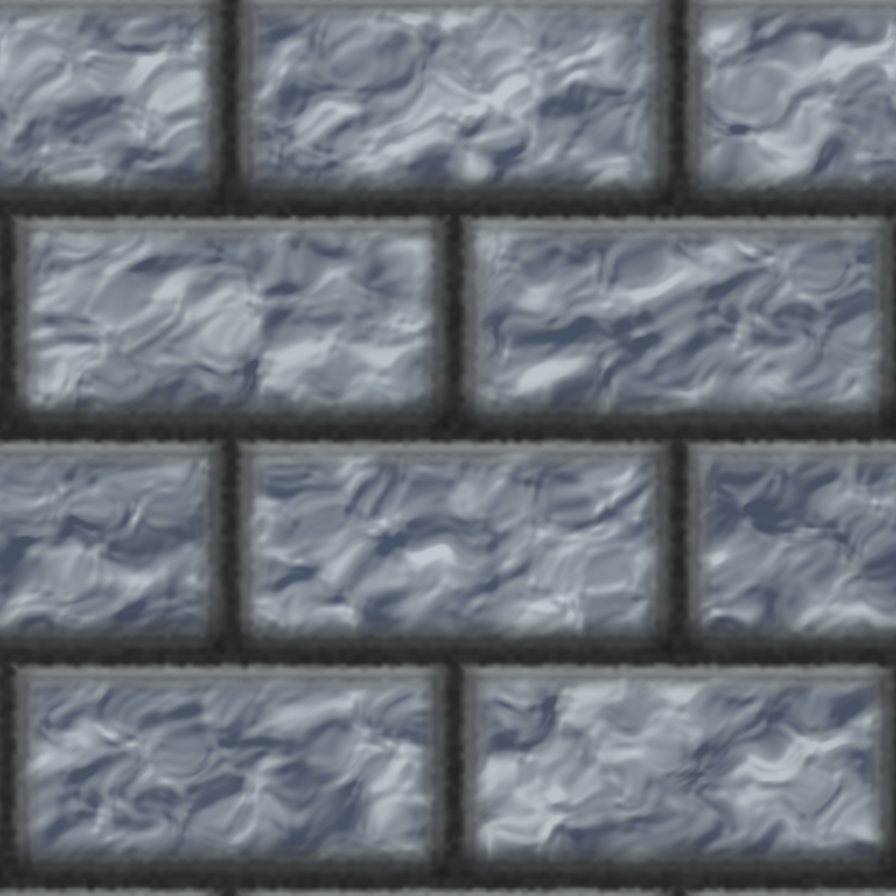
Reproduce this texture procedurally as a three.js fragment shader.

```glsl
// Rough blue-grey stone bricks in running bond, with bevelled rims and dark joints.
varying vec2 vUv;

const vec2 GRID = vec2(2.0, 4.0);            // bricks across and down
const vec2 JOINT_ORIGIN = vec2(0.0075, 0.0145);
const float JOINT_INNER = 0.002;             // dark joint core and its soft border
const float JOINT_OUTER = 0.013;
const float JOINT_WOBBLE = 0.003;
const float RIM_START = 0.014;               // smooth rim fades into rough face
const float RIM_END = 0.046;
const float RIPPLE_PITCH = 0.0125;
const float RIPPLE_DEPTH = 0.05;
const float ROCK_SCALE = 25.0;
const float ROCK_SLANT = 0.3;
const float ROCK_WARP = 0.8;
const float ROCK_CONTRAST = 1.25;
const float EMBOSS = 0.85;
const float GRAIN_SCALE = 128.0;
const float BRICK_VARIATION = 0.06;
const vec2 SHADE_LOW = vec2(0.68, 0.42);     // edge brightness, left and bottom
const vec2 SHADE_HIGH = vec2(0.56, 0.96);    // edge brightness, right and top
const vec2 SHADE_LOW_WIDTH = vec2(0.040, 0.060);
const vec2 SHADE_HIGH_WIDTH = vec2(0.046, 0.030);

const vec3 JOINT_COLOR = vec3(0.165, 0.167, 0.165);
const vec3 RIM_COLOR = vec3(0.450, 0.465, 0.475);
const vec3 ROCK_DARK = vec3(0.285, 0.325, 0.400);
const vec3 ROCK_MID = vec3(0.490, 0.532, 0.565);
const vec3 ROCK_LIGHT = vec3(0.730, 0.775, 0.790);

float hash(vec2 p) {
  return fract(sin(dot(p, vec2(127.1, 311.7))) * 43758.5453);
}

float noise(vec2 p) {
  vec2 i = floor(p), f = fract(p);
  f = f * f * (3.0 - 2.0 * f);
  return mix(mix(hash(i), hash(i + vec2(1.0, 0.0)), f.x),
             mix(hash(i + vec2(0.0, 1.0)), hash(i + 1.0), f.x), f.y);
}

float fbm(vec2 p) {
  float sum = 0.0, amp = 0.57;
  for (int i = 0; i < 3; i++) {
    sum += amp * noise(p);
    p = mat2(0.8, 0.6, -0.6, 0.8) * p * 2.03 + 7.3;
    amp *= 0.5;
  }
  return sum;
}

// Warped, slanted height field of the hewn face
float relief(vec2 p) {
  vec2 warp = vec2(noise(p + 3.1), noise(p + 17.3)) - 0.5;
  p.y -= ROCK_SLANT * p.x;
  return fbm(p * vec2(0.8, 1.15) + ROCK_WARP * warp);
}

void main() {
  // Running bond: odd rows shift by half a brick
  vec2 cell = (vUv - JOINT_ORIGIN) * GRID;
  cell.x += 0.5 * mod(floor(cell.y), 2.0);
  vec2 id = mod(floor(cell), GRID);
  vec2 size = 1.0 / GRID;
  vec2 local = fract(cell) * size;

  // Distances to the left/bottom and right/top edges
  float grain = noise(vUv * GRAIN_SCALE);
  float wobble = JOINT_WOBBLE * (grain - 0.5);
  vec2 low = local + wobble;
  vec2 high = size - local + wobble;
  float edge = min(min(low.x, low.y), min(high.x, high.y));

  // Rough face lit from above
  float seed = hash(id + 4.7);
  vec2 p = local * ROCK_SCALE + 40.0 * vec2(seed, hash(id + 9.2));
  float height = relief(p);
  float slope = height - relief(p + vec2(-0.10, 0.20));
  float tone = 0.5 + ROCK_CONTRAST * (height - 0.5) + EMBOSS * slope;
  vec3 rock = mix(ROCK_DARK, ROCK_MID, smoothstep(0.0, 0.54, tone));
  rock = mix(rock, ROCK_LIGHT, smoothstep(0.42, 1.05, tone));
  rock *= 1.0 + BRICK_VARIATION * (seed - 0.5);

  // Smooth rim with faint parallel ripples
  float ripple = sin(6.2832 * edge / RIPPLE_PITCH);
  vec3 rim = RIM_COLOR * (1.0 + RIPPLE_DEPTH * ripple + 0.10 * (grain - 0.5));
  float face = smoothstep(RIM_START, RIM_END, edge + 0.014 * (height - 0.5));
  vec3 stone = mix(rim, rock, face);

  // Broad soft shade toward each edge, deepest at the bottom
  vec2 lit = mix(SHADE_LOW, vec2(1.0), smoothstep(vec2(0.004), SHADE_LOW_WIDTH, low))
           * mix(SHADE_HIGH, vec2(1.0), smoothstep(vec2(0.004), SHADE_HIGH_WIDTH, high));
  stone *= lit.x * lit.y;
  stone *= 1.0 + 0.16 * (1.0 - smoothstep(0.009, 0.022, high.y));

  // Narrow dark joint
  float cover = smoothstep(JOINT_INNER, JOINT_OUTER, edge);
  vec3 joint = JOINT_COLOR * (0.85 + 0.3 * grain);
  gl_FragColor = vec4(mix(joint, stone, cover), 1.0);
}
```
